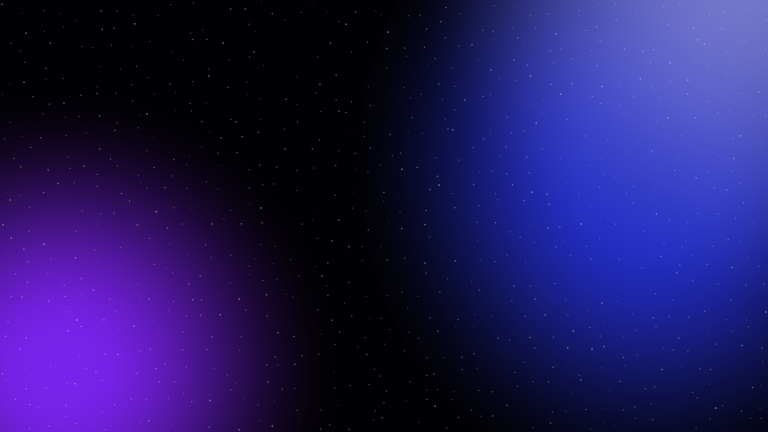
This background is drawn by a Shadertoy shader. Its source:

```glsl
// Night sky with three soft glows on black: violet at the lower left,
// deep blue on the right, a pale haze in the upper right corner.
// Glows are smooth ellipses; faint stars come from a jittered grid.

#define VIOLET vec3(0.47, 0.13, 0.91)
#define BLUE vec3(0.13, 0.17, 0.76)
#define HAZE vec3(0.47, 0.49, 0.82)
#define NIGHT vec3(0.004, 0.003, 0.010)
#define STAR_TINT vec3(0.78, 0.82, 0.90)
#define STAR_ROWS 24.0
#define STAR_SHARE 0.8
#define STAR_RADIUS 0.0019
#define STAR_ALPHA 0.42

vec3 hash3(vec2 p) {
    vec3 q = fract(vec3(p.xyx) * vec3(0.1031, 0.1030, 0.0973));
    q += dot(q, q.yxz + 33.33);
    return fract((q.xxy + q.yzz) * q.zyx);
}

// Elliptic falloff: one within the core, zero at the rim
float glow(vec2 p, vec2 center, vec2 radius, float core) {
    return 1.0 - smoothstep(core, 1.0, length((p - center) / radius));
}

// Coverage of stars, one candidate per cell, kept inside its cell
float stars(vec2 p, float pixel) {
    vec2 grid = p * STAR_ROWS;
    vec2 cell = floor(grid);
    vec3 place = hash3(cell + 7.0);
    vec3 kind = hash3(cell + 191.0);

    vec2 center = 0.1 + 0.8 * place.xy;
    float dist = length(fract(grid) - center) / STAR_ROWS;
    float radius = STAR_RADIUS * mix(0.6, 1.15, kind.y);
    float disc = 1.0 - smoothstep(radius - 0.5 * pixel, radius + 0.5 * pixel, dist);
    return disc * step(kind.x, STAR_SHARE) * mix(0.35, 1.0, kind.z);
}

void mainImage(out vec4 fragColor, in vec2 fragCoord) {
    // Canvas height is one unit; x is stretched to a 16:9 layout
    vec2 p = fragCoord / iResolution.xy * vec2(16.0 / 9.0, 1.0);
    float pixel = 1.0 / iResolution.y;

    // Glows
    vec3 color = NIGHT;
    color += VIOLET * glow(p, vec2(0.139, 0.145), vec2(0.66), 0.08);
    color += BLUE * glow(p, vec2(1.505, 0.62), vec2(0.72, 0.81), 0.18);
    color = mix(color, HAZE, 0.95 * glow(p, vec2(1.715, 1.05), vec2(0.77), 0.0));

    // Stars
    color = mix(color, STAR_TINT, STAR_ALPHA * stars(p, pixel));

    fragColor = vec4(color, 1.0);
}
```
